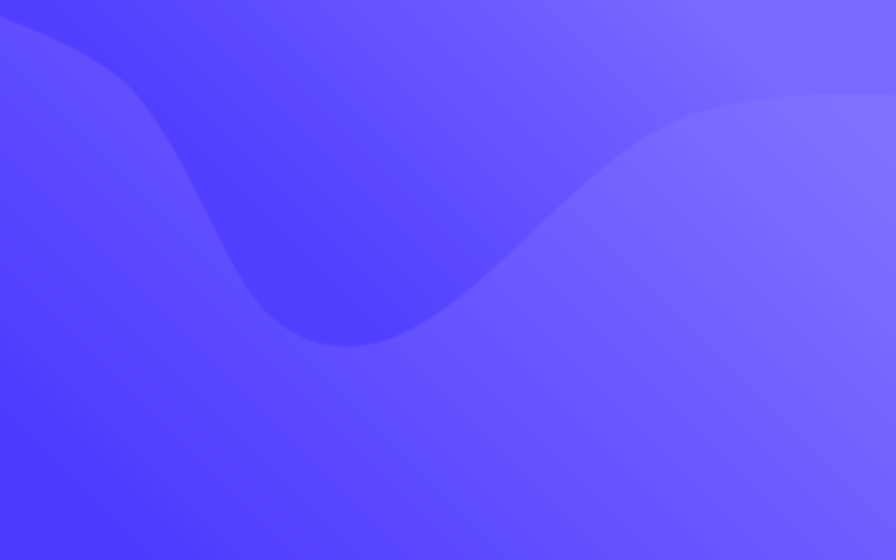
Give the GLSL for this background, as a WebGL 1 fragment shader.

```glsl
precision highp float;
// Violet-blue diagonal gradient with a lighter translucent wave across it.

uniform vec2 u_resolution;

// Cubic Hermite piece between two knots, each holding (x, height, slope).
float curvePiece(float x, vec3 a, vec3 b) {
    float span = b.x - a.x;
    float t = (x - a.x) / span;
    float s = 1.0 - t;
    return s * s * ((1.0 + 2.0 * t) * a.y + t * span * a.z)
         + t * t * ((1.0 + 2.0 * s) * b.y - s * span * b.z);
}

// Height of the wave's crest line: a smooth dip followed by a long rise.
float waveHeight(float x) {
    vec3 shoulder = vec3(0.208, 0.865, -0.75);
    vec3 drop     = vec3(0.354, 0.650, -2.0);
    vec3 basin    = vec3(0.483, 0.435, -0.85);
    vec3 trough   = vec3(0.621, 0.381, 0.0);
    vec3 climb    = vec3(0.917, 0.554, 0.95);
    vec3 plateau  = vec3(1.25, 0.800, 0.27);
    if (x < shoulder.x) return curvePiece(x, vec3(0.0, 0.971, -0.42), shoulder);
    if (x < drop.x) return curvePiece(x, shoulder, drop);
    if (x < basin.x) return curvePiece(x, drop, basin);
    if (x < trough.x) return curvePiece(x, basin, trough);
    if (x < climb.x) return curvePiece(x, trough, climb);
    if (x < plateau.x) return curvePiece(x, climb, plateau);
    return curvePiece(x, plateau, vec3(1.6, 0.829, -0.05));
}

void main() {
    vec2 p = gl_FragCoord.xy / u_resolution * vec2(1.6, 1.0);
    float softness = max(0.004, 1.0 / u_resolution.y);

    // Both fills brighten along the diagonal toward the upper right.
    float diagonal = p.x + p.y - 1.0;
    vec3 sky = mix(vec3(0.321, 0.244, 1.0), vec3(0.474, 0.416, 1.0),
                   clamp((diagonal - 0.08) / 1.17, 0.0, 1.0));
    vec3 wave = mix(vec3(0.303, 0.223, 1.0), vec3(0.502, 0.448, 1.0),
                    clamp((diagonal + 0.77) / 2.10, 0.0, 1.0));

    // Slope-corrected distance keeps the wave's edge evenly smooth.
    float height = waveHeight(p.x);
    float slope = (waveHeight(p.x + 0.002) - height) / 0.002;
    float below = (height - p.y) / sqrt(1.0 + slope * slope);

    gl_FragColor = vec4(mix(sky, wave, smoothstep(-softness, softness, below)), 1.0);
}
```
